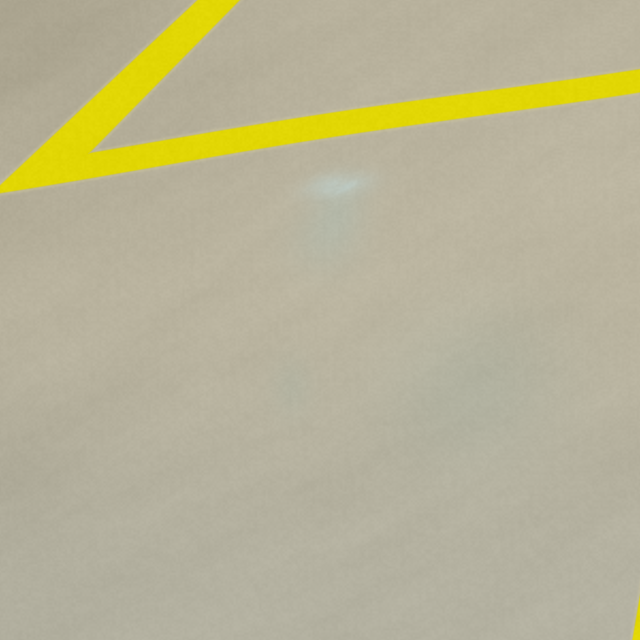
Give the GLSL for this texture, as a three.js fragment shader.

```glsl
varying vec2 vUv;

float hash(vec2 p) {
  return fract(sin(dot(p, vec2(127.1, 311.7))) * 43758.5453);
}

float valueNoise(vec2 p) {
  vec2 cell = floor(p);
  vec2 f = fract(p);
  f = f * f * (3.0 - 2.0 * f);
  float low = mix(hash(cell), hash(cell + vec2(1.0, 0.0)), f.x);
  float high = mix(hash(cell + vec2(0.0, 1.0)), hash(cell + vec2(1.0)), f.x);
  return mix(low, high, f.y);
}

float fbm(vec2 p) {
  float sum = 0.0;
  float gain = 0.5;
  for (int i = 0; i < 4; i++) {
    sum += gain * valueNoise(p);
    p = p * 2.03 + vec2(17.3, 9.1);
    gain *= 0.5;
  }
  return sum;
}

vec2 rotate(vec2 p, float angle) {
  float c = cos(angle);
  float s = sin(angle);
  return vec2(c * p.x + s * p.y, c * p.y - s * p.x);
}

// Signed distance to the line a-b, positive on its left
float leftOf(vec2 p, vec2 a, vec2 b) {
  vec2 d = normalize(b - a);
  return d.x * (p.y - a.y) - d.y * (p.x - a.x);
}

float softSpot(vec2 p, vec2 center, vec2 radius, float angle) {
  vec2 q = rotate(p - center, angle) / radius;
  return exp(-dot(q, q));
}

// Positive inside the painted stripes
float stripeDistance(vec2 p) {
  vec2 bowed = p - vec2(0.0, 0.003 * sin(6.2832 * (p.x - 0.25)));
  float outer = min(-leftOf(p, vec2(0.0, 0.7105), vec2(0.3086, 1.0)),
                    leftOf(bowed, vec2(0.0, 0.701), vec2(1.0, 0.8585)));
  float inner = min(-leftOf(p, vec2(0.1406, 0.7617), vec2(0.375, 1.0)),
                    leftOf(bowed, vec2(0.1406, 0.763), vec2(1.0, 0.895)));
  float corner = -leftOf(p, vec2(0.988, 0.0), vec2(1.0, 0.07));
  return max(min(outer, -inner), corner);
}

vec3 floorColor(vec2 p) {
  vec3 color = mix(vec3(0.700, 0.690, 0.625), vec3(0.725, 0.700, 0.618),
                   smoothstep(0.0, 0.6, p.y));
  color -= 0.055 * softSpot(p, vec2(0.0, 1.0), vec2(0.38, 0.30), 0.7);
  color -= 0.020 * softSpot(p, vec2(0.02, 0.26), vec2(0.16, 0.10), 0.4);
  color += 0.012 * softSpot(p, vec2(0.85, 0.62), vec2(0.35, 0.25), 0.4);

  // Broad stains and slanted streaks
  vec2 slanted = rotate(p, 0.5);
  color += 0.035 * (fbm(slanted * vec2(3.0, 9.0)) - 0.47);
  color += 0.022 * (fbm(slanted * vec2(9.0, 32.0) + 5.0) - 0.47);
  color.rb += vec2(-0.022, 0.008) * softSpot(p, vec2(0.74, 0.40), vec2(0.14, 0.12), 0.5);
  color.rb += vec2(-0.020, 0.006) * softSpot(p, vec2(0.456, 0.395), vec2(0.03, 0.045), 0.0);
  return color;
}

vec3 addReflection(vec3 color, vec2 p) {
  float wisps = 0.55 + 0.9 * fbm(rotate(p, 0.45) * vec2(25.0, 90.0));
  float core = softSpot(p, vec2(0.528, 0.710), vec2(0.048, 0.018), 0.15);
  float body = softSpot(p, vec2(0.530, 0.675), vec2(0.040, 0.050), -0.3);
  float tail = softSpot(p, vec2(0.505, 0.620), vec2(0.055, 0.050), 0.0);
  color = mix(color, vec3(0.69, 0.73, 0.68), 0.5 * body + 0.35 * tail);
  return mix(color, vec3(0.75, 0.82, 0.81), clamp(0.65 * core * wisps, 0.0, 1.0));
}

void main() {
  vec2 p = vUv;
  vec3 color = addReflection(floorColor(p), p);

  // Yellow paint with a faint pale rim
  float d = stripeDistance(p);
  float rim = exp(-pow((d + 0.002) / 0.0025, 2.0));
  color = mix(color, vec3(0.79, 0.76, 0.61), 0.45 * rim);
  vec3 paint = vec3(0.885, 0.842, 0.015) + 0.02 * (fbm(p * 12.0) - 0.47);
  color = mix(color, paint, smoothstep(-0.0018, 0.0018, d));

  // Fine surface grain
  float grain = valueNoise(p * 300.0) + 0.6 * valueNoise(p * 130.0 + 31.0) - 0.8;
  color += 0.018 * grain;
  gl_FragColor = vec4(clamp(color, 0.0, 1.0), 1.0);
}
```
